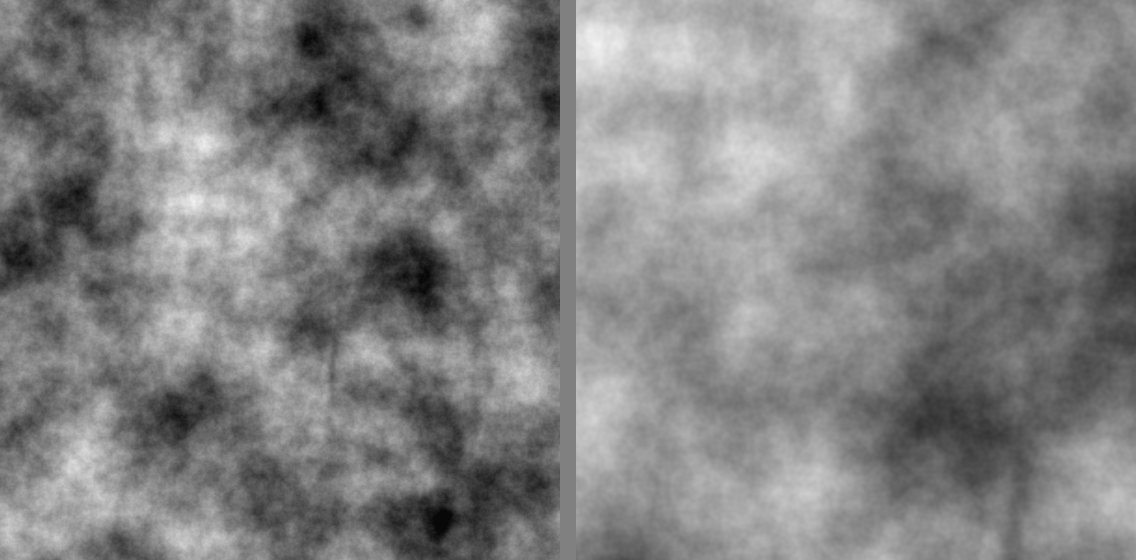
Left, the full canvas; right, a detail of the centre.
This texture is drawn by a three.js fragment shader. Its source:

```glsl
varying vec2 vUv;

float hash(vec2 p) {
  vec3 q = fract(vec3(p.xyx) * 0.1031);
  q += dot(q, q.yzx + 33.33);
  return fract((q.x + q.y) * q.z);
}

// Slope contribution of one lattice corner
float corner(vec2 cell, vec2 offset) {
  float angle = 6.2832 * hash(cell);
  return dot(vec2(cos(angle), sin(angle)), offset);
}

float gradientNoise(vec2 p) {
  vec2 i = floor(p);
  vec2 f = p - i;
  vec2 blend = f * f * f * (f * (f * 6.0 - 15.0) + 10.0);
  vec2 e = vec2(1.0, 0.0);
  float bottom = mix(corner(i, f), corner(i + e.xy, f - e.xy), blend.x);
  float top = mix(corner(i + e.yx, f - e.yx), corner(i + e.xx, f - e.xx), blend.x);
  return mix(bottom, top, blend.y);
}

// Cloud layers, each finer and fainter
float clouds(vec2 p) {
  float sum = 0.0;
  float strength = 1.0;
  p = p * 4.3 + 17.0;
  for (int octave = 0; octave < 7; octave++) {
    sum += strength * gradientNoise(p);
    p = p * 2.03 + 31.7;
    strength *= 0.635;
  }
  return sum;
}

float softBlob(vec2 p, vec2 center, vec2 radius) {
  vec2 d = (p - center) / radius;
  return exp(-dot(d, d));
}

// Soft creases of varied size running nearly level or upright
float creases(vec2 p) {
  float sum = 0.0;
  for (int k = 0; k < 12; k++) {
    float id = float(k);
    vec2 center = vec2(hash(vec2(id, 3.0)), hash(vec2(id, 8.0)));
    float tilt = 0.5 * (hash(vec2(id, 14.0)) - 0.5) + 1.5708 * mod(id, 2.0);
    vec2 along = vec2(cos(tilt), sin(tilt));
    vec2 d = p - center;
    vec2 local = vec2(dot(d, along), dot(d, vec2(-along.y, along.x)));
    vec2 size = vec2(0.09, mix(0.008, 0.026, hash(vec2(id, 21.0))));
    float tone = mod(id, 3.0) < 1.0 ? 0.12 : -0.15;
    sum += tone * softBlob(local, vec2(0.0), size);
  }
  return sum;
}

void main() {
  float gray = 0.46 + 0.47 * clouds(vUv);

  // Broad light and shade
  gray += 0.15 * softBlob(vUv, vec2(0.34, 0.61), vec2(0.25, 0.18));
  gray -= 0.13 * softBlob(vUv, vec2(0.7, 0.5), vec2(0.17, 0.24));
  gray -= 0.07 * softBlob(vUv, vec2(0.08, 0.3), vec2(0.12, 0.24));
  gray += creases(vUv + 0.01 * gradientNoise(vUv * 14.0));

  gl_FragColor = vec4(vec3(clamp(gray, 0.03, 0.95)), 1.0);
}
```
